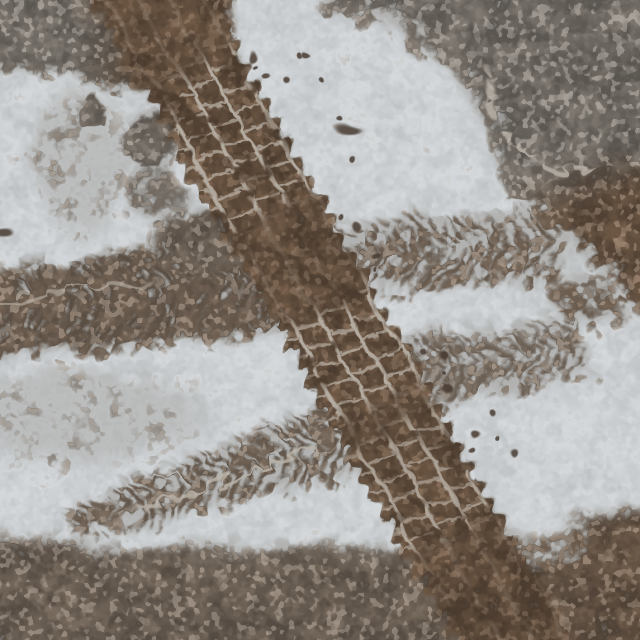
A Shadertoy shader for this texture:

```glsl
const vec3 SNOW = vec3(0.80, 0.815, 0.825);
const vec3 SLUSH = vec3(0.65, 0.645, 0.63);
const vec3 CREST = vec3(0.74, 0.71, 0.67);
const vec3 GREY_MUD = vec3(0.43, 0.41, 0.385);
const vec3 BROWN_MUD = vec3(0.37, 0.295, 0.23);
const vec3 CLOD = vec3(0.28, 0.23, 0.19);
const vec2 TRACK_START = vec2(0.309, 0.870);
const vec2 TRACK_DIR = vec2(0.492, -0.870);
const float TRACK_HALF = 0.08;
const float LANE = 0.044;
const float LUG = 0.034;
const float RIB = 0.021;
const float SOFT = 0.022;
const float BREAKUP = 0.95;
const float TAU = 6.2832;

vec2 hash2(vec2 p) {
    vec3 q = fract(p.xyx * vec3(0.1031, 0.1030, 0.0973));
    q += dot(q, q.yzx + 33.33);
    return fract((q.xx + q.yz) * q.zy);
}

// Smooth cellular noise
float cells(vec2 p) {
    vec2 base = floor(p);
    float total = 0.0, weight = 0.0;
    for (int k = 0; k < 9; k++) {
        vec2 c = base + vec2(k % 3 - 1, k / 3 - 1);
        vec2 h = hash2(c + 71.0), r = c + h - p;
        float w = exp(-8.0 * dot(r, r));
        total += w * fract(h.x * 17.3 + h.y * 9.7);
        weight += w;
    }
    return total / weight;
}

vec2 wobble(vec2 p) {
    return 0.005 * sin(p.yx * 31.0 + 3.0 * sin(p * 17.0))
         + 0.0025 * sin(p.yx * 83.0 + 2.5 * sin(p * 59.0));
}

// Tapered strip: along, across, depth inside
vec3 strip(vec2 p, vec2 a, vec2 b, float ra, float rb) {
    float len = length(b - a);
    vec2 axis = (b - a) / len, q = p - a;
    float along = dot(q, axis), side = dot(q, vec2(-axis.y, axis.x));
    float r = mix(ra, rb, clamp(along / len, 0.0, 1.0));
    return vec3(along, side, min(r - abs(side), min(along, len - along) + 0.02));
}

float inside(float d) { return smoothstep(-SOFT, SOFT, d); }
float blob(vec2 p, float x, float y, float rx, float ry) {
    return 1.0 - smoothstep(0.55, 1.25, length((p - vec2(x, y)) / vec2(rx, ry)));
}
float line(float d, float w) { return 1.0 - smoothstep(0.4 * w, 1.5 * w, abs(d)); }
float span(float x, float a, float b) { return inside(x - a) * inside(b - x); }
float pressed(vec3 s, float density, float depth) {
    float ribs = 0.5 + 0.5 * cos(TAU * (s.x + 0.8 * abs(s.y)) / RIB);
    return inside(s.z) * (density - depth * ribs);
}

// Mud layers: x = density, y = brownness
void deposit(inout vec2 mud, float density, float brown) {
    mud = vec2(max(mud.x, density), mix(mud.y, brown, density));
}

void mainImage(out vec4 fragColor, in vec2 fragCoord) {
    vec2 uv = fragCoord / iResolution.xy, warp = wobble(uv);
    float coarse = cells(uv * 21.0), medium = cells(uv * 58.0), fine = cells(uv * 135.0);
    vec2 p = uv + warp + 0.022 * (vec2(coarse, medium) - 0.5);
    float grain = 0.25 * coarse + 0.4 * medium + 0.35 * fine;

    // Dusted snow
    vec2 mud = vec2(0.06, 0.2);
    deposit(mud, 0.34 * blob(p, 0.13, 0.75, 0.10, 0.14), 0.1);
    deposit(mud, 0.34 * blob(p, 0.12, 0.35, 0.25, 0.09), 0.0);

    // Broad muddy ground
    float upper = min(length(p - vec2(0.5, 0.7)) - 0.265, p.x - 0.5);
    upper = min(upper, p.y - 0.68 + 0.9 * (p.x - 0.8));
    deposit(mud, 0.94 * smoothstep(-0.02, 0.06, upper), blob(p, 0.98, 0.61, 0.18, 0.14));
    upper = min(p.y - 0.9 + 0.2 * p.x, 0.365 - p.x);
    deposit(mud, 0.95 * inside(upper), smoothstep(0.1, 0.25, p.x));
    float east = smoothstep(0.6, 1.0, p.x);
    float shore = 0.155 + 0.06 * east + 0.02 * (1.0 - smoothstep(0.0, 0.2, p.x));
    deposit(mud, 0.95 * smoothstep(-0.025, 0.05, shore - p.y), 0.45 + 0.4 * east);
    mud.x -= 0.4 * blob(p, 0.86, 0.15, 0.06, 0.05);
    deposit(mud, 0.95 * blob(p, 0.235, 0.775, 0.055, 0.045), 0.1);
    deposit(mud, 0.9 * blob(p, 0.152, 0.825, 0.02, 0.03), 0.1);
    deposit(mud, 0.6 * blob(p, 0.25, 0.70, 0.05, 0.06), 0.1);

    // Crossing tracks
    vec3 west = strip(p, vec2(-0.1, 0.497), vec2(0.47, 0.565), 0.07, 0.082);
    deposit(mud, pressed(west, 0.84, 0.16), 0.72);
    deposit(mud, 0.95 * blob(p, 0.34, 0.625, 0.12, 0.055), 0.4);
    vec3 band = strip(p, vec2(0.54, 0.6), vec2(0.87, 0.615), 0.058, 0.062);
    deposit(mud, pressed(band, 0.68, 0.22), 0.75);
    band = strip(p, vec2(0.6, 0.4), vec2(0.9, 0.46), 0.065, 0.055);
    deposit(mud, pressed(band, 0.64, 0.18), 0.6);
    deposit(mud, 0.6 * blob(p, 0.92, 0.53, 0.07, 0.05), 0.85);
    vec3 bone = strip(p, vec2(0.13, 0.185), vec2(0.56, 0.325), 0.028, 0.067);
    deposit(mud, pressed(bone, 0.73, 0.28), 0.68);

    // Main diagonal track
    vec2 q = uv + 0.6 * warp + 0.006 * (vec2(medium, fine) - 0.5) - TRACK_START;
    vec2 across = vec2(-TRACK_DIR.y, TRACK_DIR.x);
    float t = dot(q, TRACK_DIR), s = dot(q, across);
    float scallop = 0.007 * cos(TAU * (t + 0.25 * s) / LUG);
    float track = smoothstep(-0.008, 0.008, TRACK_HALF + scallop - abs(s));
    deposit(mud, track, 0.98);

    // Grain breaks the mud over the snow
    float cover = smoothstep(0.3, 0.7, mud.x + BREAKUP * (grain - 0.5));
    vec3 snow = mix(SNOW + 0.13 * (grain - 0.5), SLUSH, 0.6 * smoothstep(0.1, 0.5, mud.x));
    vec3 soil = mix(GREY_MUD, BROWN_MUD, mud.y) * (0.66 + 0.68 * grain);
    soil += 0.12 * smoothstep(0.64, 0.85, fine) * (1.0 - 0.5 * track);
    vec3 color = mix(snow, soil, cover);

    // Snow ridges between the lugs
    float lane = (s + 0.06) / LANE;
    float rail = line((fract(lane + 0.5) - 0.5) * LANE, 0.0032);
    float bar = line((fract((t - 0.25 * s) / LUG + 0.4 * floor(lane)) - 0.5) * LUG, 0.0026);
    float tread = span(t, -0.02, 0.23) + span(t, 0.4, 0.57) + 0.85 * span(t, 0.62, 0.81);
    float ridge = max(rail * (0.15 + 0.75 * tread), 0.7 * bar * tread) * track;
    ridge *= smoothstep(0.18, 0.55, 0.5 * (coarse + medium));

    // Pale crests and the curved rut
    float crest = line(bone.y + 0.008, 0.003) * span(bone.x, 0.07, 0.4);
    crest = max(crest, 0.75 * line(west.y - 0.025, 0.0025) * span(west.x, 0.0, 0.34));
    vec2 rut = p - vec2(0.93, 0.9);
    float arc = line(length(rut) - 0.167, 0.005) * inside(-rut.x) * inside(-rut.y);
    crest = max(crest, arc * smoothstep(0.25, 0.6, medium));
    color = mix(color, CREST, max(ridge, 0.8 * crest));

    // Thrown clods
    vec2 c = uv + warp;
    float clods = max(blob(c, 0.544, 0.8, 0.016, 0.009), blob(c, 0.01, 0.635, 0.013, 0.009));
    for (int i = 0; i < 22; i++) {
        vec2 h = hash2(vec2(i, 5));
        vec2 o = TRACK_START + TRACK_DIR * (0.8 * h.x - 0.05) + across * (0.09 + 0.08 * h.y * h.y);
        float r = 0.003 + 0.004 * fract(h.x * 13.0);
        clods = max(clods, blob(c, o.x, o.y, r, r));
    }
    fragColor = vec4(mix(color, CLOD, 0.85 * clods), 1.0);
}
```
